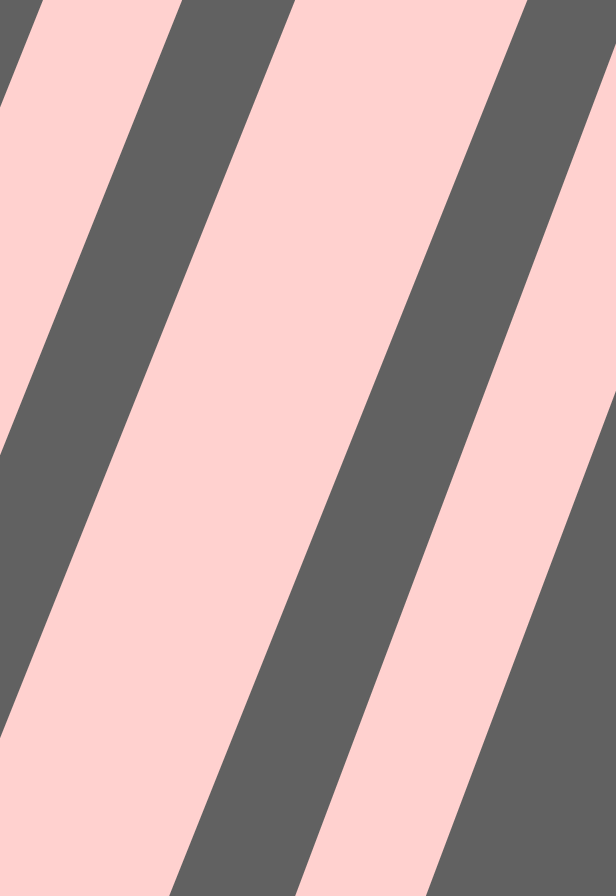
This pattern is drawn by a Shadertoy shader. Its source:

```glsl
// Three broad pale pink bands leaning right across a flat dark grey ground.
// Each band is a slanted strip with its own foot, width and lean, measured
// in canvas heights and antialiased by its perpendicular distance.

// Signed distance to a slanted strip: negative inside.
float slantedBand(vec2 p, float foot, float width, float lean) {
    float across = p.x - foot - lean * p.y;
    return (abs(across - 0.5 * width) - 0.5 * width) / sqrt(1.0 + lean * lean);
}

void mainImage(out vec4 fragColor, in vec2 fragCoord) {
    vec2 p = fragCoord / iResolution.y;
    float pixel = 1.0 / iResolution.y;

    // Left foot on the bottom edge, horizontal width, sideways lean per height
    vec3 bands[3] = vec3[3](
        vec3(-0.3520, 0.1553, 0.4000),
        vec3(-0.0704, 0.2592, 0.3998),
        vec3( 0.3294, 0.1459, 0.3763));

    // Nearest band
    float dist = 1e3;
    for (int i = 0; i < 3; i++) {
        dist = min(dist, slantedBand(p, bands[i].x, bands[i].y, bands[i].z));
    }

    // Pink over grey with a one pixel soft edge
    float coverage = clamp(0.5 - dist / pixel, 0.0, 1.0);
    vec3 grey = vec3(0.38);
    vec3 pink = vec3(1.0, 0.82, 0.81);
    fragColor = vec4(mix(grey, pink, coverage), 1.0);
}
```
